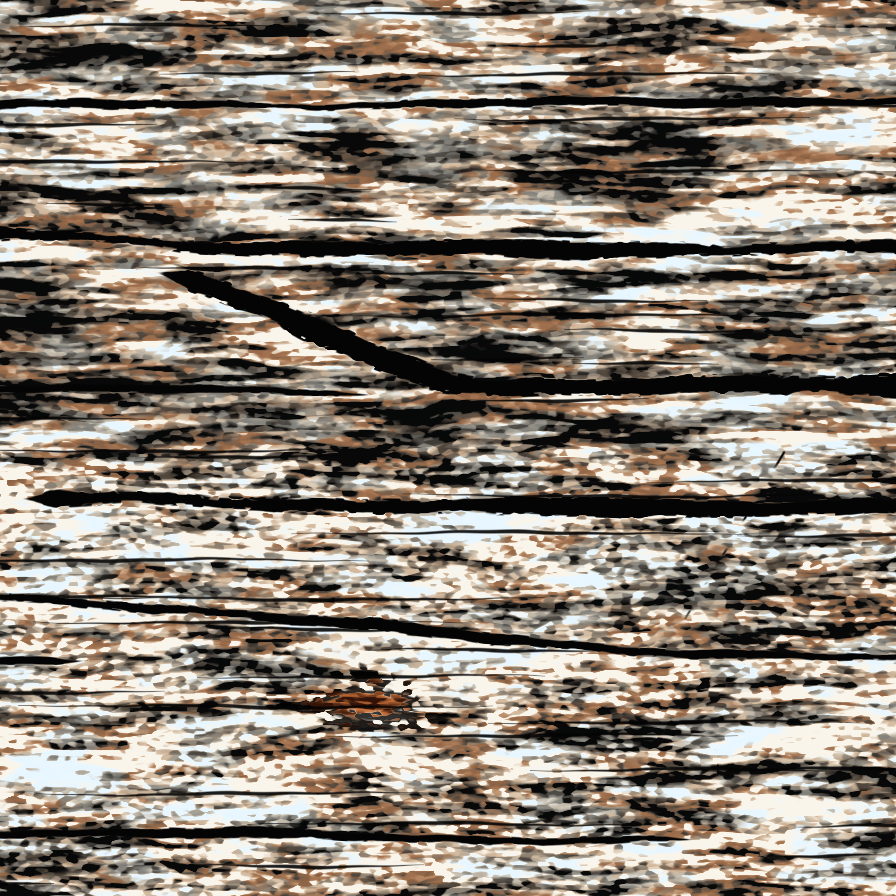
This texture is drawn by a WebGL 2 fragment shader. Its source:

```glsl
#version 300 es
precision highp float;
// Weathered, high-contrast timber: horizontal fibres, long black cracks and a rusty knot.
// Stretched smooth cellular noise sets the grain tone, a five-step ramp colours it,
// and bent lines roughened by sines cut the cracks with pale rims beneath them.

uniform vec2 u_resolution;
out vec4 fragColor;

const int CRACKS = 8;
// Height at left, height at right, start and end of the bend.
const vec4 PATH[CRACKS] = vec4[CRACKS](
  vec4(0.883, 0.887, 0.3, 0.9), vec4(0.738, 0.722, 0.0, 0.35),
  vec4(0.702, 0.569, 0.12, 0.56), vec4(0.567, 0.562, 0.0, 0.4),
  vec4(0.443, 0.434, 0.1, 0.5), vec4(0.334, 0.266, -0.1, 0.95),
  vec4(0.071, 0.062, 0.1, 0.7), vec4(0.263, 0.262, 0.0, 0.2));
// Half thickness, first x, last x.
const vec3 SPAN[CRACKS] = vec3[CRACKS](
  vec3(0.0048, -0.1, 1.1), vec3(0.0085, -0.1, 1.1),
  vec3(0.0125, 0.17, 1.2), vec3(0.0042, -0.1, 0.42),
  vec3(0.0095, 0.02, 1.1), vec3(0.0058, -0.1, 1.1),
  vec3(0.0048, -0.1, 0.78), vec3(0.0035, -0.1, 0.1));

vec3 hash3(vec2 p) {
  vec3 q = fract(p.xyx * vec3(0.1031, 0.1030, 0.0973));
  q += dot(q, q.yxz + 33.33);
  return fract((q.xxy + q.yzz) * q.zyx);
}

// Cellular noise whose random cell values blend softly, centred on zero.
float cellNoise(vec2 p) {
  vec2 cell = floor(p), local = p - cell;
  float sum = 0.0, total = 0.0;
  for (int j = -1; j <= 1; j++) {
    for (int i = -1; i <= 1; i++) {
      vec2 offset = vec2(i, j);
      vec3 rnd = hash3(cell + offset + 57.0);
      vec2 d = offset + rnd.xy - local;
      float w = exp(-9.0 * dot(d, d));
      sum += w * rnd.z;
      total += w;
    }
  }
  return sum / total - 0.5;
}

float wobble(float x, float seed) {
  return sin(x * 13.0 + seed) + 0.6 * sin(x * 31.0 + seed * 2.3) + 0.35 * sin(x * 83.0 + seed * 4.1);
}

// Coverage in x and rim light in y of one long crack.
vec2 crack(vec2 p, vec4 path, vec3 span, float seed, float rough, float px) {
  float line = mix(path.x, path.y, smoothstep(path.z, path.w, p.x)) + 0.0017 * wobble(p.x, seed);
  float ends = smoothstep(span.y, span.y + 0.05, p.x) * smoothstep(span.z, span.z - 0.05, p.x);
  float halfWidth = span.x * ends * (0.85 + 0.2 * wobble(p.x * 0.6, seed + 2.0) + 0.7 * rough);
  float d = p.y - line;
  float cover = smoothstep(px, -px, abs(d) - halfWidth) * smoothstep(0.0, 0.2, ends);
  float rimEnds = smoothstep(span.y - 0.16, span.y, p.x) * smoothstep(span.z + 0.05, span.z, p.x);
  float rim = step(d, 0.0) * exp(d / (span.x * 2.2 + 0.002)) * rimEnds * min(span.x * 110.0, 1.0);
  return vec2(cover, rim);
}

// One short hairline split at a random place in each row.
float hairline(vec2 p, float rows, float px) {
  float row = floor(p.y * rows);
  vec3 rnd = hash3(vec2(row, rows));
  float y = (row + 0.3 + 0.4 * rnd.y) / rows + 0.0012 * wobble(p.x, row);
  float along = abs(p.x - rnd.x) / (0.06 + 0.22 * rnd.z);
  float halfWidth = 0.0022 * (1.0 - along);
  return smoothstep(px, -px, abs(p.y - y) - halfWidth) * step(along, 1.0);
}

float segmentDistance(vec2 p, vec2 a, vec2 b) {
  vec2 ab = b - a;
  return length(p - a - ab * clamp(dot(p - a, ab) / dot(ab, ab), 0.0, 1.0));
}

vec3 woodRamp(float t) {
  vec3 c = mix(vec3(0.03), vec3(0.32, 0.28, 0.24), smoothstep(0.05, 0.24, t));
  c = mix(c, vec3(0.56, 0.51, 0.45), smoothstep(0.24, 0.45, t));
  c = mix(c, vec3(0.83, 0.73, 0.62), smoothstep(0.45, 0.69, t));
  return mix(c, vec3(0.98, 0.96, 0.92), smoothstep(0.69, 0.87, t));
}

void main() {
  vec2 uv = gl_FragCoord.xy / u_resolution;
  float px = 1.0 / u_resolution.y;

  // Gently waving grain, flowing around the knot.
  vec2 knotAt = (uv - vec2(0.41, 0.214)) / vec2(0.06, 0.024);
  vec2 g = uv;
  g.y += 0.0022 * wobble(uv.x * 0.7, uv.y * 9.0) + 0.007 * knotAt.y * exp(-dot(knotAt, knotAt) * 0.5);
  float speckle = cellNoise(g * vec2(105.0, 210.0));
  float fibre = cellNoise(g * vec2(9.0, 78.0));
  float patches = cellNoise(g * vec2(5.0, 21.0) + 9.0);
  float lower = smoothstep(0.52, 0.48, uv.y);
  float tone = 0.49 + 0.5 * patches + 0.75 * fibre + 0.75 * cellNoise(g * vec2(21.0, 165.0) + 31.0);
  tone += mix(0.45, 0.75, lower) * speckle + 0.07 * lower;
  tone -= 0.12 * smoothstep(0.48, 0.53, uv.y) * smoothstep(0.73, 0.68, uv.y);

  // Long cracks, hairlines and a slanting scratch.
  float dark = 0.0, rim = 0.0;
  for (int i = 0; i < CRACKS; i++) {
    vec2 c = crack(uv, PATH[i], SPAN[i], float(i) * 1.7, speckle * 0.6 + fibre * 0.4, px);
    dark = max(dark, c.x);
    rim = max(rim, c.y);
  }
  dark = max(dark, 0.9 * max(hairline(uv, 31.0, px), hairline(uv, 19.0, px)));
  float scratch = segmentDistance(uv, vec2(0.765, 0.31), vec2(0.875, 0.495));
  dark = max(dark, smoothstep(px, -px, scratch - 0.0012) * smoothstep(-0.2, 0.1, patches + fibre));
  tone += 0.55 * rim;

  // Warm and cool stains over the ramp.
  vec3 colour = woodRamp(tone);
  float stain = cellNoise(g * vec2(14.0, 62.0) + 71.0) + 0.5 * cellNoise(g * vec2(60.0, 150.0) + 13.0);
  float midtone = smoothstep(0.2, 0.42, tone) * smoothstep(0.85, 0.6, tone);
  colour = mix(colour, vec3(0.61, 0.43, 0.30) * (0.6 + 0.75 * tone), midtone * smoothstep(0.08, 0.32, stain));
  colour *= 1.0 + vec3(-0.07, 0.01, 0.09) * smoothstep(0.0, -0.35, stain);

  // Rusty knot with a broken dark ring.
  float knot = length(knotAt) + 0.9 * fibre + 0.7 * speckle;
  vec3 rust = mix(vec3(0.22, 0.08, 0.03), vec3(0.78, 0.42, 0.19), smoothstep(0.1, 0.8, tone));
  colour = mix(colour, rust, 0.9 * smoothstep(0.85, 0.6, knot));
  colour *= 1.0 - 0.8 * smoothstep(0.28, 0.08, abs(knot - 0.95));

  fragColor = vec4(mix(colour, vec3(0.015), dark), 1.0);
}
```
